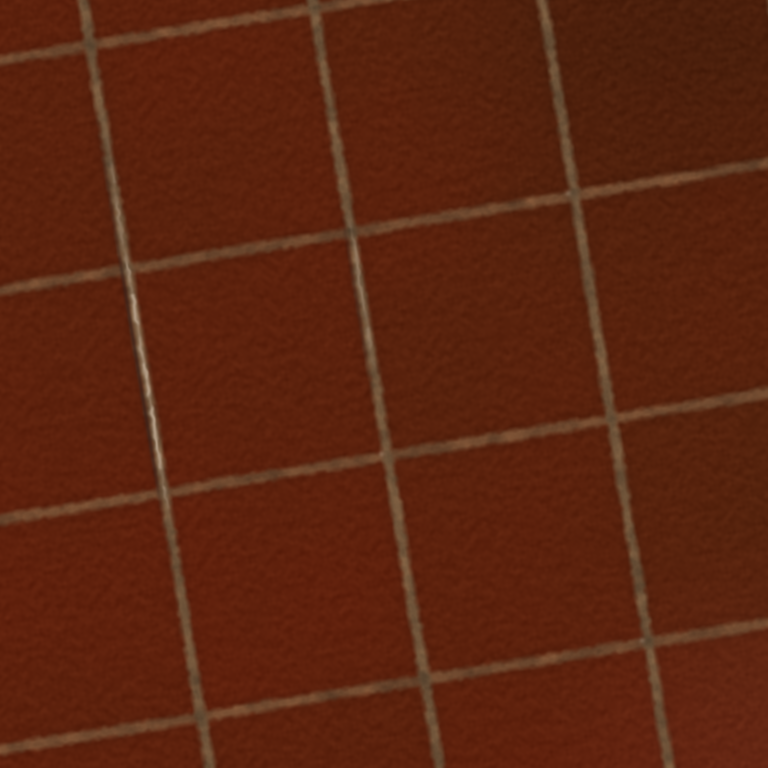
Reproduce this pattern procedurally as a three.js fragment shader.

```glsl
// Tilted square terracotta floor tiles with worn, glinting grout joints.
#define TILE_SIZE 0.2952
#define TILT 0.164
#define CROSSING vec2(0.5052, 0.4063)
#define JOINT_HALF 0.0066
#define JOINT_SOFT 0.0050
#define GRAIN 0.058
#define TILE_RED vec3(0.378, 0.127, 0.048)
#define TILE_BROWN vec3(0.328, 0.136, 0.050)
#define GROUT_WARM vec3(0.445, 0.300, 0.195)
#define GROUT_GREY vec3(0.445, 0.340, 0.235)
#define GLINT_COLOR vec3(0.690, 0.600, 0.510)

varying vec2 vUv;

float hash(vec2 p) {
  vec3 q = fract(vec3(p.xyx) * 0.1031);
  q += dot(q, q.yzx + 33.33);
  return fract((q.x + q.y) * q.z);
}

float noise(vec2 p) {
  vec2 i = floor(p), f = fract(p);
  f = f * f * (3.0 - 2.0 * f);
  return mix(mix(hash(i), hash(i + vec2(1.0, 0.0)), f.x),
             mix(hash(i + vec2(0.0, 1.0)), hash(i + vec2(1.0, 1.0)), f.x), f.y);
}

float fbm(vec2 p) {
  float sum = 0.0, weight = 0.5;
  for (int i = 0; i < 4; i++) {
    sum += weight * noise(p);
    p = p * 2.03 + 17.1;
    weight *= 0.5;
  }
  return sum;
}

// Soft coverage of a joint at a given distance from its centre line
float joint(float dist) {
  return 1.0 - smoothstep(JOINT_HALF - JOINT_SOFT, JOINT_HALF + JOINT_SOFT, dist);
}

// Leathery bumps, centred on zero, lit from one side
float grain(vec2 uv) {
  vec2 p = mat2(0.8, 0.6, -0.6, 0.8) * uv;
  float relief = noise(p * 125.0) - noise(p * 125.0 + vec2(0.55, -0.45));
  return 0.6 * relief + 0.45 * (noise(p.yx * 210.0 + 9.0) - 0.5);
}

// Fired clay: soft patches across the floor and a slight tone per tile
vec3 clay(vec2 uv, vec2 tile) {
  float cloud = fbm(uv * 4.0 + 40.0) - 0.47;
  float shade = 0.38 + 0.60 * (uv.x - 0.5) + 0.35 * (uv.y - 0.5);
  float brown = shade + 0.8 * cloud + 0.22 * (hash(tile + 50.0) - 0.5);
  vec3 color = mix(TILE_RED, TILE_BROWN, clamp(brown, 0.0, 1.0));
  float cornerLight = smoothstep(0.35, 0.0, length(uv - vec2(1.0, 0.0)));
  color += cornerLight * vec3(0.035, 0.020, 0.026);
  return color * (1.0 - 0.12 * smoothstep(0.45, 0.0, length(uv - vec2(0.9, 1.0))));
}

void main() {
  float c = cos(TILT), s = sin(TILT);
  vec2 grid = (vUv - CROSSING) * mat2(c, s, -s, c) / TILE_SIZE;
  vec2 line = floor(grid + 0.5);
  vec2 offset = (grid - line) * TILE_SIZE;

  // Ragged, uneven joint edges
  vec2 ragged = vec2(noise(vUv * 130.0), noise(vUv * 140.0 + 31.0)) - 0.5;
  vec2 swell = vec2(noise(vUv * 24.0 + 5.0), noise(vUv * 24.0 + 63.0)) - 0.5;
  vec2 dist = abs(offset + 0.0012 * swell.yx) + 0.0030 * ragged + 0.0014 * swell;
  float upright = joint(dist.x), level = joint(dist.y);

  vec3 color = clay(vUv, floor(grid));

  // Dim edge where the tiles dip into the joints
  float dip = exp(-pow(min(dist.x, dist.y) / 0.013, 2.0));
  color *= 1.0 - 0.10 * dip;

  // Grout with patchy wear, greyer in the upright joints
  float wear = 0.74 + 0.54 * fbm(vUv * 42.0);
  float crossing = exp(-dot(offset, offset) / 0.00010);
  color = mix(color, GROUT_WARM * wear, level * 0.93);
  color = mix(color, GROUT_GREY * wear, upright * 0.95);
  color *= 1.0 - 0.16 * crossing * max(upright, level);
  color += GRAIN * grain(vUv) * vec3(1.0, 0.68, 0.48);

  // Polished upright joints: strong glare on one column, fading to its neighbours
  vec2 fromGlare = vec2(line.x + 1.0, grid.y - 0.55);
  float reach = 0.58 - 0.26 * min(abs(fromGlare.x), 1.0);
  float along = fromGlare.y - 0.18 * fromGlare.x;
  float tail = 0.45 * exp(-pow((along - 0.70) / 0.32, 2.0)) * step(abs(fromGlare.x), 0.5);
  float glare = max(exp(-pow(along / reach, 6.0)), tail);
  glare *= exp(-0.75 * fromGlare.x * fromGlare.x);
  float flecks = smoothstep(0.15, 0.65, noise(vec2(line.x * 13.0, grid.y * 22.0)));
  float drift = 0.001 + 0.003 * ragged.x + 0.002 * swell.x;
  float thread = exp(-pow((offset.x - drift) / 0.0030, 2.0));
  float shadow = exp(-pow((offset.x + 0.0075) / 0.0028, 2.0));
  color = mix(color, vec3(0.20, 0.12, 0.10), 0.55 * glare * shadow);
  color = mix(color, GLINT_COLOR, glare * thread * (0.40 + 0.60 * flecks));

  // Small pale chips at a few crossings
  vec2 chipAt = offset - vec2(-0.008, 0.004);
  float chip = step(0.72, hash(line + 7.0)) * exp(-dot(chipAt, chipAt) / 0.000016);
  color = mix(color, GLINT_COLOR, 0.35 * chip);

  gl_FragColor = vec4(color, 1.0);
}
```
